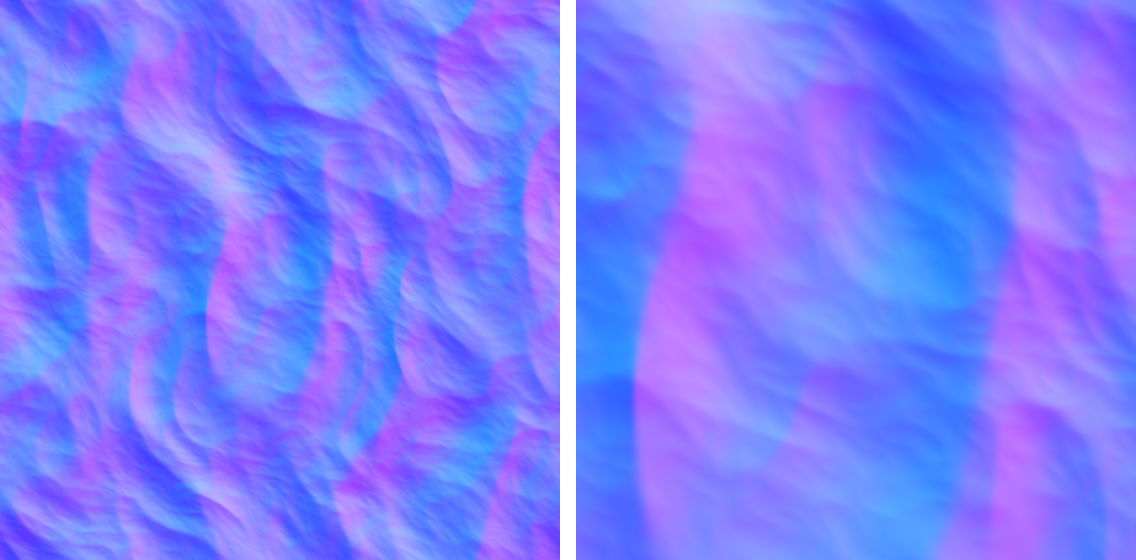
Left, the full canvas; right, a detail of the centre.
Reproduce this texture map procedurally as a Shadertoy shader.

```glsl
// Unit gradient for a lattice key
vec2 randomGradient(vec2 key) {
    float angle = 6.28318 * fract(sin(dot(key, vec2(127.1, 311.7))) * 43758.5);
    return vec2(cos(angle), sin(angle));
}

// Gradient noise on a skewed lattice; an integer basis and scale make it tile
float tiledNoise(vec2 uv, mat2 basis, float scale) {
    vec2 q = basis * uv * scale + 0.37 * scale;
    vec2 cell = floor(q), f = q - cell;
    mat2 adjugate = mat2(basis[1][1], -basis[0][1], -basis[1][0], basis[0][0]);
    float period = scale * abs(basis[0][0] * basis[1][1] - basis[0][1] * basis[1][0]);
    float corner[4];
    for (int i = 0; i < 4; i++) {
        vec2 o = vec2(i & 1, i >> 1);
        vec2 key = adjugate * (cell + o);
        key -= period * floor((key + 0.5) / period);
        corner[i] = dot(randomGradient(key + scale), f - o);
    }
    vec2 w = f * f * f * (f * (f * 6.0 - 15.0) + 10.0);
    return mix(mix(corner[0], corner[1], w.x), mix(corner[2], corner[3], w.x), w.y);
}

// Rounded swellings parted by creases of the given softness
float billow(float n, float softness) {
    return sqrt(n * n + softness * softness);
}

float rockHeight(vec2 uv) {
    // Bend the lattice so the ridges wander
    vec2 warp = vec2(tiledNoise(uv, mat2(3, 1, -1, 3), 1.0),
                     tiledNoise(uv, mat2(2, -3, 3, 2), 1.0));
    vec2 p = uv + 0.05 * warp;

    // Long steep slabs, sharp in some places and soft in others
    float softness = 0.015 + 0.15 * abs(warp.x);
    float h = 0.08 * billow(tiledNoise(p, mat2(4, 1, 2, -3), 1.0), softness);

    // Facets that break the slabs
    h += 0.021 * billow(tiledNoise(p, mat2(9, 4, 5, -5), 1.0), 0.02 + 0.5 * softness);

    // Finer wrinkles on a flatter diagonal
    mat2 wrinkles = mat2(5, 3, 5, -4);
    float amplitude = 0.0085;
    for (float scale = 2.0; scale < 9.0; scale *= 2.0) {
        h += amplitude * billow(tiledNoise(p, wrinkles, scale), 0.08);
        amplitude *= 0.33;
    }
    return h;
}

void mainImage(out vec4 fragColor, in vec2 fragCoord) {
    vec2 uv = fragCoord / iResolution.xy;

    // Slope by central differences
    vec2 e = vec2(0.0015, 0.0);
    vec2 slope = vec2(rockHeight(uv + e.xy) - rockHeight(uv - e.xy),
                      rockHeight(uv + e.yx) - rockHeight(uv - e.yx)) / (2.0 * e.x);

    // Encode the surface direction, with blue held at full
    vec3 normal = normalize(vec3(slope, 1.0));
    fragColor = vec4(0.48 + 0.5 * normal.xy, 1.0, 1.0);
}
```
